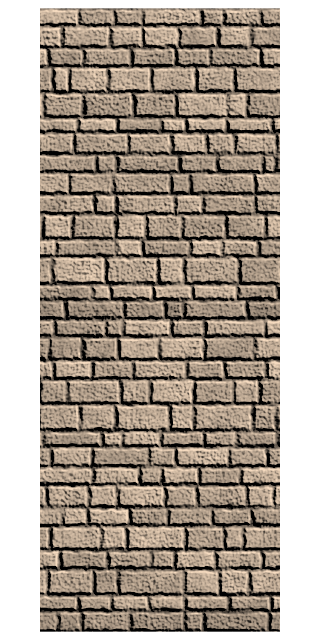
Write a Shadertoy shader that draws this texture.

```glsl
// A tall panel of weathered sandstone blocks, in thirty uneven courses on white.
// Each course is cut by jittered joints; rounded boxes and gradient noise form a
// height field, which is embossed by a light from the upper right.

#define CANVAS vec2(384.0, 768.0)             // design units, y pointing down
#define WALL vec4(48.0, 10.0, 336.0, 758.0)   // left, top, right, bottom
#define BLOCK_WIDTH 49.0
#define JOINT_HALF 0.9
#define BEVEL 3.6
#define EDGE_WOBBLE 2.2
#define PIT_DEPTH 0.42
#define LIGHT_STEP vec2(1.5, -1.7)
#define SHADOW_GAIN 1.6
#define GLOSS_GAIN 0.38
#define BASE_TONE 0.72
#define STONE_TINT vec3(1.0, 0.892, 0.78)

const int COURSES = 30;
const float COURSE_HEIGHT[COURSES] = float[COURSES](
    21., 26., 23., 31., 30., 18., 26., 22., 26., 24.,
    30., 21., 33., 19., 23., 21., 28., 23., 30., 32.,
    19., 24., 22., 27., 22., 29., 23., 31., 19., 25.);

float hash(vec2 p) {
    vec3 q = fract(p.xyx * vec3(0.1031, 0.1030, 0.0973));
    q += dot(q, q.yzx + 33.33);
    return fract((q.x + q.y) * q.z);
}

vec2 gradientAt(vec2 cell) {
    float angle = 6.2832 * hash(cell);
    return vec2(cos(angle), sin(angle));
}

// Gradient noise, roughly -0.7 to 0.7
float noise(vec2 p) {
    vec2 i = floor(p), f = p - i;
    vec2 u = f * f * f * (f * (f * 6.0 - 15.0) + 10.0);
    vec2 e = vec2(0.0, 1.0);
    float low = mix(dot(gradientAt(i), f),
                    dot(gradientAt(i + e.yx), f - e.yx), u.x);
    float high = mix(dot(gradientAt(i + e.xy), f - e.xy),
                     dot(gradientAt(i + e.yy), f - e.yy), u.x);
    return mix(low, high, u.y);
}

// Position of a vertical joint, in block widths
float jointAt(float index, float course) {
    return index + 0.74 * hash(vec2(index + 17.0, course * 3.7 + 5.0));
}

float roundedBox(vec2 p, vec2 halfSize, float radius) {
    vec2 q = abs(p) - halfSize + radius;
    return length(max(q, 0.0)) + min(max(q.x, q.y), 0.0) - radius;
}

// x: surface height, y: tone offset of the block, z: joint mask
vec3 masonry(vec2 p) {
    vec2 w = p + EDGE_WOBBLE * vec2(noise(p * 0.11), noise(p * 0.12 + 40.0));

    // Find the course
    float top = WALL.y;
    int row = 0;
    for (; row < COURSES - 1 && w.y > top + COURSE_HEIGHT[row]; row++)
        top += COURSE_HEIGHT[row];
    float course = float(row), tall = COURSE_HEIGHT[row];

    // Find the block between its two joints
    float x = w.x / BLOCK_WIDTH + hash(vec2(course, 91.0));
    float index = floor(x);
    if (x < jointAt(index, course)) index -= 1.0;
    float left = jointAt(index, course), right = jointAt(index + 1.0, course);
    vec2 center = vec2((x - 0.5 * (left + right)) * BLOCK_WIDTH, w.y - top - 0.5 * tall);
    vec2 halfSize = 0.5 * vec2((right - left) * BLOCK_WIDTH, tall) - JOINT_HALF;
    float inside = -roundedBox(center, halfSize, 2.5);

    // Joints are filled in places; the stone is pitted in patches
    float depth = clamp(0.85 + 0.9 * noise(p * 0.035 + 7.0), 0.35, 1.1);
    float groove = depth * (1.0 - smoothstep(-0.5, BEVEL, inside));
    float patchy = 0.65 + 0.7 * noise(p * 0.03 + 60.0);
    float grain = noise(p * 0.29) + 0.6 * noise(p * 0.16 + 23.0);
    float height = 1.0 - groove + PIT_DEPTH * patchy * grain;

    // Every seventh course or so is greyer
    float grey = step(abs(mod(course + 0.7, 7.4) - 3.7), 3.25);
    float tone = 0.13 * (hash(vec2(index, course + 50.0)) - 0.5) - 0.09 * (1.0 - grey);
    return vec3(height, tone, groove);
}

void mainImage(out vec4 fragColor, in vec2 fragCoord) {
    vec2 uv = fragCoord / iResolution.xy;
    vec2 p = vec2(uv.x, 1.0 - uv.y) * CANVAS;

    // Emboss: rising towards the light means shadow
    vec3 stone = masonry(p);
    float rise = masonry(p + LIGHT_STEP).x - stone.x;
    float tone = BASE_TONE + stone.y - 0.36 * stone.z;
    tone -= rise * (rise > 0.0 ? SHADOW_GAIN : GLOSS_GAIN);
    tone += 0.10 * noise(p * 0.05 + 11.0) + 0.12 * noise(p * 0.33 + 80.0);
    vec3 color = STONE_TINT * clamp(tone, 0.0, 0.96);

    // Smooth panel edge on white
    vec2 border = max(WALL.xy - p, p - WALL.zw) * iResolution.xy / CANVAS;
    float panel = clamp(0.5 - max(border.x, border.y), 0.0, 1.0);
    fragColor = vec4(mix(vec3(1.0), color, panel), 1.0);
}
```
